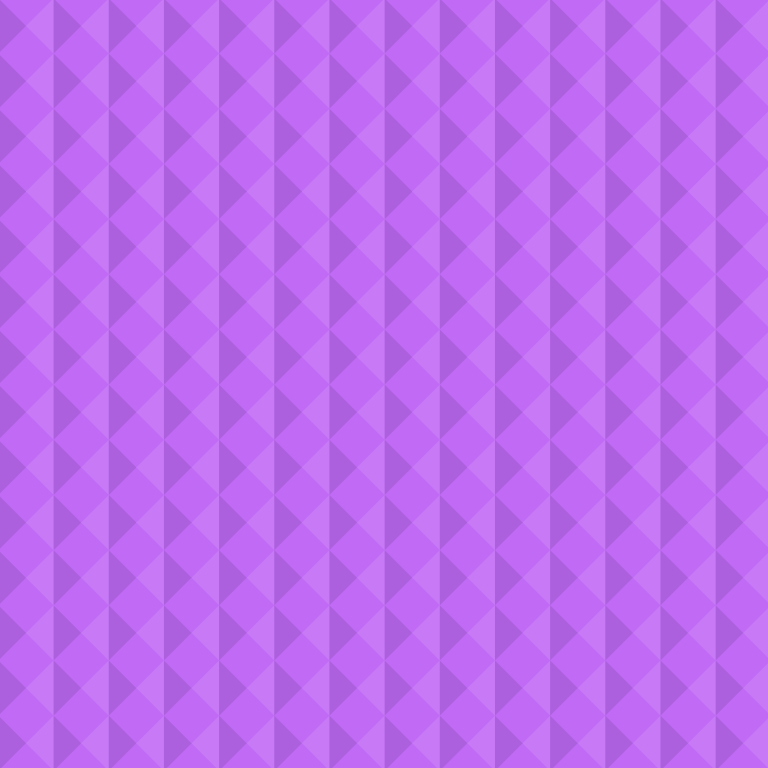
Reproduce this pattern procedurally as a WebGL 1 fragment shader.

```glsl
precision highp float;
// A wall of square pyramid studs, lit from the right, in three flat purples.
// Each cell of a square grid is cut by its diagonals: the left facet is dark,
// the right facet is light, and the top and bottom facets share a base tone.

uniform vec2 u_resolution;

// Antialiased step: 0 below zero, 1 above, softened over about one pixel.
float coverage(float signedDistance, float pixel) {
    return clamp(signedDistance / pixel + 0.5, 0.0, 1.0);
}

vec3 pyramidStud(vec2 cell, float pixel) {
    // Positive inside the left and right facets, negative in top and bottom.
    float sideDistance = (abs(cell.x) - abs(cell.y)) * 0.7071;

    // Distance to the vertical seam where a light facet meets a dark one.
    float seamDistance = (cell.x > 0.0 ? 0.5 : -0.5) - cell.x;

    vec3 sideColor = mix(vec3(0.678, 0.376, 0.871),
                         vec3(0.780, 0.475, 0.965),
                         coverage(seamDistance, pixel));
    return mix(vec3(0.753, 0.416, 0.961), sideColor,
               coverage(sideDistance, pixel));
}

void main() {
    float size = min(u_resolution.x, u_resolution.y);
    vec2 position = (gl_FragCoord.xy - 0.5 * u_resolution) / size;

    // Nearly fourteen studs each way, with a grid corner close to the centre.
    float studs = 13.92;
    vec2 cell = fract((position - vec2(0.0008, -0.0008)) * studs) - 0.5;

    gl_FragColor = vec4(pyramidStud(cell, studs / size), 1.0);
}
```
